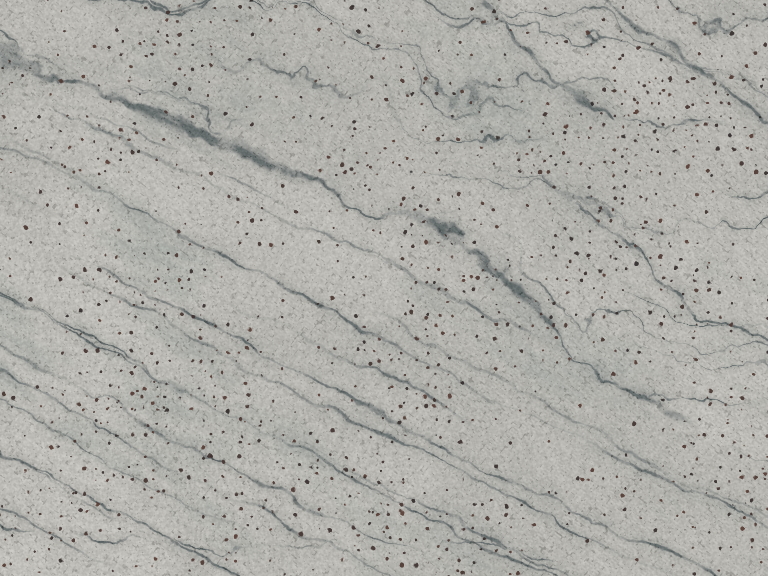
A Shadertoy shader for this texture:

```glsl
// Pale grey granite slab with slanting blue-grey veins, fine grain and dark garnet specks

float hash(vec2 p) {
    return fract(sin(dot(p, vec2(127.1, 311.7))) * 43758.5453);
}

float noise(vec2 p) {
    vec2 i = floor(p), f = fract(p);
    f = f * f * (3.0 - 2.0 * f);
    return mix(mix(hash(i), hash(i + vec2(1, 0)), f.x),
               mix(hash(i + vec2(0, 1)), hash(i + vec2(1, 1)), f.x), f.y);
}

// Fractal noise, centred on zero
float fbm(vec2 p) {
    float sum = 0.0, amp = 0.5;
    for (int i = 0; i < 5; i++) {
        sum += amp * (noise(p) - 0.5);
        p = mat2(1.6, 1.2, -1.2, 1.6) * p + 7.3;
        amp *= 0.5;
    }
    return sum;
}

float segment(vec2 p, vec2 a, vec2 b) {
    vec2 ab = b - a;
    return length(p - a - ab * clamp(dot(p - a, ab) / dot(ab, ab), 0.0, 1.0));
}

// Dark core of a crack with a faint stain around it
float vein(float dist, float width) {
    return 0.6 * smoothstep(width, width * 0.2, dist) + 0.25 * exp(-dist / (width * 2.5));
}

// Small uneven specks, at most one in each cell; returns coverage and tint
vec2 specks(vec2 p, float cells, float share, float edge) {
    vec2 id = floor(p * cells);
    vec2 centre = (id + 0.2 + 0.6 * vec2(hash(id), hash(id + 41.7))) / cells;
    float size = hash(id + 13.1);
    float radius = mix(0.0014, 0.0038, size * size);
    float dist = length(p - centre) + 0.003 * (noise(p * 280.0) - 0.5);
    float cluster = smoothstep(0.25, 0.85, noise(centre * 9.0));
    float present = step(hash(id + 71.3), share * (0.25 + 1.9 * cluster));
    return vec2(present * smoothstep(radius + edge, radius - edge, dist), hash(id + 5.9));
}

void mainImage(out vec4 fragColor, in vec2 fragCoord) {
    vec2 p = fragCoord / iResolution.y;
    float edge = 0.7 / iResolution.y;

    // Axes along and across the slant of the stone
    vec2 q = vec2(dot(p, vec2(0.894, -0.447)), dot(p, vec2(0.447, 0.894)));
    vec2 warp = vec2(fbm(p * 5.0), fbm(p * 5.0 + 31.0));
    vec2 jag = vec2(fbm(p * 26.0 + 3.0), fbm(p * 26.0 + 57.0));
    vec2 w = p + 0.12 * warp + 0.035 * jag;
    float streak = noise(q * vec2(11.0, 75.0) + 6.0 * warp + 2.0 * jag);
    float ragged = smoothstep(-0.22, 0.2, fbm(q * vec2(22.0, 60.0) + 3.0 * warp));

    // Cloudy ground with greenish drifts along the slant
    float cloud = fbm(q * vec2(2.4, 6.0) + 2.0 * warp + 4.0);
    float drift = smoothstep(0.03, 0.34, fbm(q * vec2(2.6, 6.5) + 19.0) + 0.16 * (streak - 0.5));
    vec3 color = mix(vec3(0.755, 0.747, 0.725), vec3(0.708, 0.705, 0.685),
                     smoothstep(-0.2, 0.25, cloud));
    color = mix(color, vec3(0.6, 0.63, 0.61), 0.55 * drift);

    // Main vein: a ragged bow from upper left to lower right
    float bow = 0.9 - 0.2 * w.x - 0.28 * w.x * w.x;
    float below = bow - w.y;
    float swell = noise(p * 11.0 + 2.0);
    float broad = exp(-pow((p.x - 0.35) / 0.13, 2.0));
    float mainWidth = 0.003 + 0.013 * swell * swell + 0.016 * broad * streak;
    float mainFade = smoothstep(1.24, 1.1, p.x) * (0.4 + 0.75 * ragged);
    float dark = vein(abs(below) * 0.86, mainWidth) * mainFade;

    // Branches at the upper right and a broken seam near the foot
    float branchWidth = 0.002 + 0.009 * swell * swell;
    float branch = vein(segment(w, vec2(0.82, 1.02), vec2(1.03, 0.79)), branchWidth);
    branch = max(branch, vein(segment(w, vec2(1.03, 1.03), vec2(1.36, 0.76)), branchWidth));
    branch = max(branch, vein(segment(w, vec2(0.97, 0.66), vec2(1.36, 0.4)), 0.0035));
    float seam = vein(segment(w, vec2(-0.1, 0.08), vec2(0.98, 0.03)), 0.003);
    branch = max(branch, seam * smoothstep(0.25, 0.65, swell));
    dark = max(dark, branch * (0.4 + 0.75 * ragged));

    // Thin slanting cracks below the main vein, broken along their length
    for (int i = 0; i < 2; i++) {
        float k = float(i);
        float rows = 8.2 + 3.6 * k;
        float across = q.y + 0.05 * fbm(q * vec2(3.0, 4.0) + 23.0 * k)
                     + 0.024 * jag.y + 0.03 * warp.x;
        float row = across * rows + 0.37 * k;
        float dist = abs(fract(row) - 0.5) / rows;
        float run = noise(vec2(q.x * 4.0 + 11.0 * k, floor(row) * 5.7));
        float strength = smoothstep(0.12 + 0.2 * k, 0.6 + 0.2 * k, run) * (0.35 + 0.7 * ragged);
        float crack = vein(dist, 0.0022 + 0.0024 * swell) * strength;
        dark = max(dark, crack * smoothstep(0.02, 0.1, below));
    }

    // Flatter, wavering strands above the main vein
    for (int i = 0; i < 2; i++) {
        float k = float(i);
        float rows = 7.0 + 3.0 * k;
        float across = p.y + 0.27 * p.x + 0.22 * warp.y + 0.04 * jag.x
                     + 0.12 * fbm(p * 3.0 + 40.0 + 13.0 * k);
        float row = across * rows + 0.2 * k;
        float run = noise(vec2(p.x * 6.0 + 19.0 * k, floor(row) * 3.3));
        float strand = vein(abs(fract(row) - 0.5) / rows, 0.002 + 0.005 * swell * swell);
        strand *= smoothstep(0.3, 0.75, run) * (0.35 + 0.7 * ragged);
        dark = max(dark, strand * smoothstep(0.02, -0.03, below));
    }
    color = mix(color, vec3(0.34, 0.375, 0.38), clamp(dark, 0.0, 0.85));

    // Fine crystalline grain, turned so that its lattice does not show
    vec2 g = mat2(0.8, 0.6, -0.6, 0.8) * p;
    float grain = noise(g * 370.0) + 0.6 * noise(q * 230.0 + 8.0) - 0.8;
    color += 0.085 * grain;
    color -= 0.11 * smoothstep(0.7, 0.95, noise(g * 270.0 + 17.0));

    // Garnet specks on two sizes of grid, gathered in loose clusters
    for (int i = 0; i < 2; i++) {
        vec2 speck = specks(p + 3.7 * float(i), 32.0 + 17.0 * float(i), 0.27, edge);
        vec3 garnet = mix(vec3(0.18, 0.16, 0.16), vec3(0.34, 0.23, 0.2), speck.y);
        color = mix(color, garnet, 0.9 * speck.x);
    }
    fragColor = vec4(clamp(color, 0.0, 1.0), 1.0);
}
```
